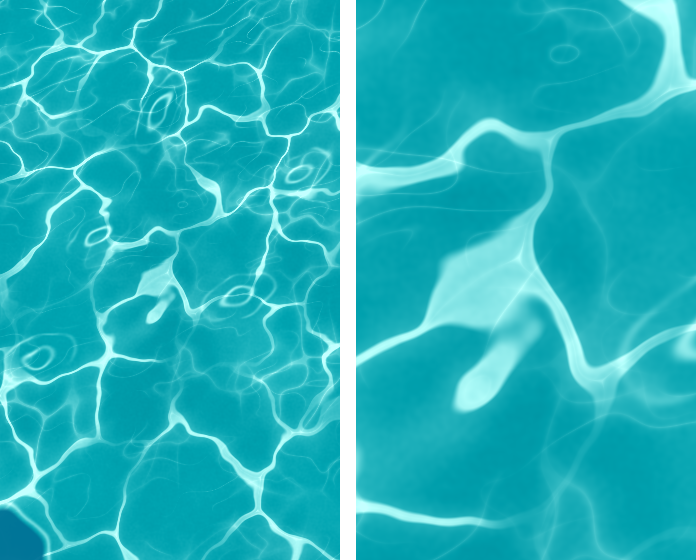
Left, the full canvas; right, a detail of the centre.
Give the GLSL for this texture, as a WebGL 2 fragment shader.

```glsl
#version 300 es
precision highp float;
// Sunlit pool water: a web of bright caustic lines over turquoise.
// Warped cell borders make the web, noise swells it into ribbons and fades it,
// and finer webs, thin filaments and lens-shaped rings are layered on top.

uniform vec2 u_resolution;
out vec4 fragColor;

vec2 hash2(vec2 p) {
    p = vec2(dot(p, vec2(127.1, 311.7)), dot(p, vec2(269.5, 183.3)));
    return fract(sin(p) * 43758.55);
}

// Gradient noise, roughly -0.6 to 0.6
float noise(vec2 p) {
    vec2 i = floor(p), f = fract(p);
    vec2 u = f * f * f * (f * (f * 6.0 - 15.0) + 10.0);
    vec2 e = vec2(0.0, 1.0);
    float a = dot(hash2(i) * 2.0 - 1.0, f);
    float b = dot(hash2(i + e.yx) * 2.0 - 1.0, f - e.yx);
    float c = dot(hash2(i + e.xy) * 2.0 - 1.0, f - e.xy);
    float d = dot(hash2(i + e.yy) * 2.0 - 1.0, f - e.yy);
    return mix(mix(a, b, u.x), mix(c, d, u.x), u.y);
}

vec2 warp(vec2 p) {
    return vec2(noise(p), noise(p + vec2(31.4, 17.8)));
}

// Smooth distance to the nearest cell border; negative where borders meet
float cellBorder(vec2 p, float sharpness) {
    vec2 cell = floor(p);
    float nearest = 9.0, total = 0.0;
    for (int y = -2; y <= 2; y++) {
        for (int x = -2; x <= 2; x++) {
            vec2 id = cell + vec2(x, y);
            float d = length(id + 0.05 + 0.9 * hash2(id) - p);
            nearest = min(nearest, d);
            total += exp(-sharpness * d);
        }
    }
    float others = total * exp(sharpness * nearest) - 1.0;
    return -log(max(others, 1e-5)) / sharpness;
}

// Main caustic web: soft glow plus a crisp core that swells into ribbons
float causticWeb(vec2 q) {
    vec2 w = q + 0.6 * warp(q * 0.9) + 0.26 * warp(q * 2.3 + 5.0) + 0.05 * warp(q * 6.0);
    float d = cellBorder(w, 22.0);
    float strength = mix(0.3, 1.0, smoothstep(-0.3, 0.12, noise(q * 0.85 + 7.3)));
    float swell = smoothstep(0.08, 0.5, noise(q * 1.25 + 23.0));
    float width = 0.022 + 0.15 * swell;
    float core = 1.0 - smoothstep(width * 0.8, width + 0.025, d);
    float rim = mix(1.0, smoothstep(0.1, 0.8, d / width), 0.3 * smoothstep(0.0, 0.3, swell));
    float glow = 0.36 * exp(-max(d, 0.0) / 0.12);
    float node = 0.3 * smoothstep(0.0, -0.035, d);
    return strength * (glow + core * 0.72 * rim * strength + node);
}

void main() {
    vec2 p = gl_FragCoord.xy / u_resolution.y;
    float aspect = u_resolution.x / u_resolution.y;

    // Cells shrink toward the far, upper end of the pool
    vec2 q = vec2((p.x - 0.5 * aspect) * (5.3 + 2.4 * p.y), p.y * (5.2 + 2.2 * p.y));
    q.y -= 0.25 * q.x;
    float web = causticWeb(q + vec2(11.0, 4.0));

    // Fainter web underneath: a wide blur with a thin bright thread
    vec2 s = q * vec2(1.5, 1.15) + 40.0;
    float under = max(cellBorder(s + 0.9 * warp(s * 0.8) + 0.25 * warp(s * 2.5), 13.0), 0.0);
    float fade = smoothstep(-0.2, 0.3, noise(q * 0.9 + 51.0));
    float soft = (0.28 * exp(-under / 0.13) + 0.24 * exp(-under / 0.03) * fade) * fade;

    // Thin filaments, mostly in the upper part
    float filaments = 0.0;
    for (int i = 0; i < 2; i++) {
        vec2 t = q * vec2(1.1, 1.6) * (1.0 + 0.6 * float(i)) + 70.0 + 20.0 * float(i);
        float strand = abs(noise(t + 0.8 * warp(t * 1.4)));
        filaments += exp(-strand / 0.018) * smoothstep(-0.12, 0.25, noise(t * 0.9 + 90.0));
    }
    filaments *= mix(0.22, 0.6, smoothstep(0.55, 0.95, p.y));

    // Lens-shaped rings with a faint outer ripple
    float rings = 0.0;
    for (int i = 0; i < 5; i++) {
        float n = float(i);
        vec2 c = vec2(fract(0.11 + 0.59 * n) * aspect, 0.36 + 0.11 * n);
        vec2 r = hash2(vec2(n, 3.7));
        float angle = 0.2 + 0.9 * r.x;
        vec2 v = mat2(cos(angle), -sin(angle), sin(angle), cos(angle)) * (p - c);
        v += 0.012 * warp(p * 22.0 + n);
        float size = 0.012 + 0.008 * r.y;
        float e = length(v / vec2(1.7 + r.x, 1.0)) / size;
        float broken = smoothstep(-0.25, 0.25, noise(p * 25.0 + n * 9.0));
        web *= mix(0.4, 1.0, smoothstep(0.8, 2.0, e));
        rings += 0.9 * exp(-pow((e - 0.75) / 0.15, 2.0)) * mix(0.5, 1.0, broken);
        rings += 0.45 * exp(-pow((e - 1.9) / 0.13, 2.0)) * broken;
    }

    // Broad haze with wispy streaks, stronger near the bottom
    float wisps = noise(q * vec2(3.2, 2.4) + 1.2 * warp(q * 1.5 + 60.0));
    float haze = 0.15 * smoothstep(0.0, 0.45, noise(p * vec2(6.0, 4.5) + 13.0))
               + 0.1 * wisps * (1.3 - p.y);
    float light = max(web + soft + filaments + rings + haze - 0.055, -0.04);
    light += 0.05 * noise(p * 190.0) + 0.04 * noise(p * 75.0);

    // Deep blue shadow in the lower left corner, edged with light
    float corner = length(p / vec2(0.08, 0.09)) + 0.25 * noise(p * 18.0);
    light += 0.6 * exp(-pow((corner - 1.08) / 0.06, 2.0));
    float shadow = 1.0 - smoothstep(0.88, 1.0, corner);

    // Turquoise water brightening to pale cyan
    vec3 water = vec3(0.01, 0.64, 0.69) + 0.05 * noise(p * 5.0 + 3.0) * vec3(0.3, 1.0, 0.9);
    vec3 color = mix(water, vec3(0.67, 0.98, 0.97), min(light, 1.15));
    color = mix(color, vec3(0.0, 0.45, 0.59), shadow * 0.95);
    fragColor = vec4(clamp(color, 0.0, 1.0), 1.0);
}
```
